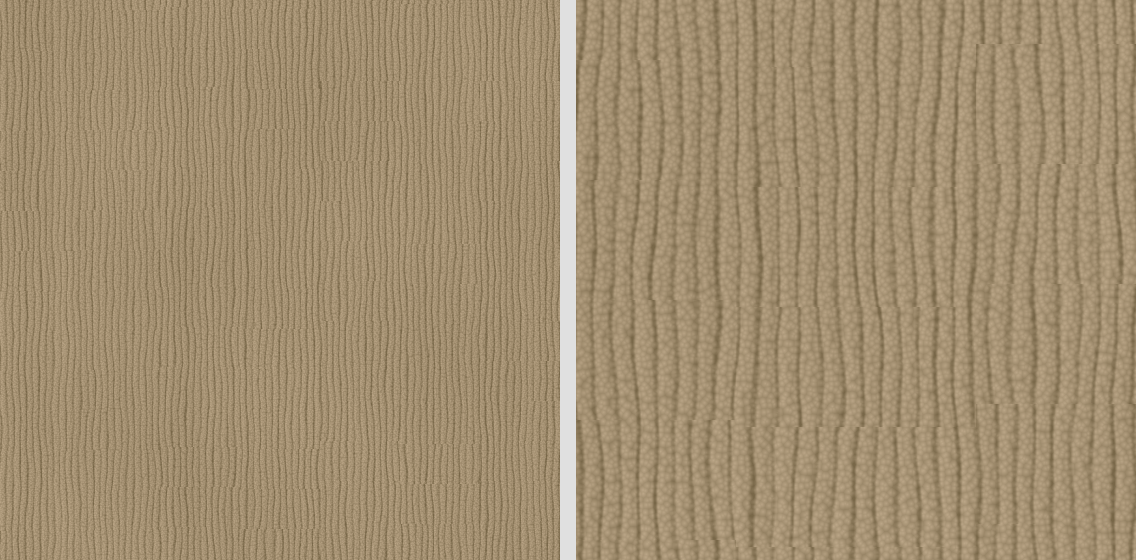
Left: the whole. Right: its middle third, enlarged.
Write a WebGL 2 fragment shader that draws this texture.

```glsl
#version 300 es
precision highp float;

uniform vec2 u_resolution;
out vec4 fragColor;

const float RIBS = 84.0;
const float BANDS = 14.0;
const float GRAINS = 300.0;
const vec3 GROOVE_COLOR = vec3(0.52, 0.45, 0.33);
const vec3 CROWN_COLOR = vec3(0.69, 0.61, 0.49);

float hash(vec2 p) {
    vec3 q = fract(p.xyx * vec3(0.1031, 0.1030, 0.0973));
    q += dot(q, q.yzx + 33.33);
    return fract((q.x + q.y) * q.z);
}

// Distance to the nearest scattered point.
float cellular(vec2 p) {
    vec2 cell = floor(p);
    float nearest = 2.0;
    for (int y = -1; y <= 1; y++) {
        for (int x = -1; x <= 1; x++) {
            vec2 id = cell + vec2(x, y);
            vec2 point = id + vec2(hash(id), hash(id + 57.0));
            nearest = min(nearest, distance(p, point));
        }
    }
    return nearest;
}

// Random value per column, smoothed sideways.
float smoothRow(float x, float row) {
    float column = floor(x);
    float left = hash(vec2(column, row));
    float right = hash(vec2(column + 1.0, row));
    return mix(left, right, smoothstep(0.0, 1.0, x - column));
}

// Gentle bending of the ribs along their length.
float sway(vec2 uv) {
    return 0.16 * sin(uv.y * 19.0 + uv.x * 31.0)
         + 0.10 * sin(uv.y * 43.0 - uv.x * 57.0 + 1.7)
         + 0.05 * sin(uv.y * 97.0 + uv.x * 141.0);
}

// Sideways jumps where one patch of ribs meets the next.
float patchShift(vec2 uv, float bands) {
    float group = floor(uv.x * 7.0);
    float row = floor(uv.y * bands + 0.3 * hash(vec2(group, 9.0)));
    float offset = smoothRow(uv.x * 24.0, row) - 0.5;
    float strength = mix(0.15, 0.75, pow(hash(vec2(group, row + 40.0)), 3.0));
    return offset * strength;
}

// Dark crease with a crisp right side and a softer left side.
float crease(float d, float width, float blur) {
    float reach = (d < 0.0 ? width * 1.35 : width) + blur;
    return 1.0 - smoothstep(0.0, reach, abs(d));
}

void main() {
    vec2 uv = gl_FragCoord.xy / u_resolution;
    float pixel = RIBS / u_resolution.x;

    // Rib coordinate and distance to the closest crease
    float rib = uv.x * RIBS + sway(uv) + patchShift(uv, BANDS);
    float line = floor(rib + 0.5);
    float d = rib - line;

    // Each crease varies in width and depth
    float width = mix(0.12, 0.20, hash(vec2(line, 3.0)));
    float wear = 0.12 * sin(uv.y * 37.0 + line * 2.4);
    float depth = mix(0.65, 1.0, hash(vec2(line, 8.0))) + wear;
    float groove = crease(d, width, 0.4 * pixel) * depth;

    // Rounded rib lit from the left
    float crown = 0.10 * sin(6.2832 * d);
    float ribTone = 0.08 * (hash(vec2(floor(rib), 21.0)) - 0.5);

    // Fine grain and broad fading
    float grain = 0.45 - cellular(uv * GRAINS);
    float fading = 0.03 * sin(uv.x * 11.0 + 2.0 * sin(uv.y * 5.0))
                 + 0.02 * sin(uv.y * 17.0 + uv.x * 6.0);

    float tone = 0.78 + crown + ribTone + fading + 0.75 * grain - 0.85 * groove;
    vec3 color = mix(GROOVE_COLOR, CROWN_COLOR, clamp(tone, -0.3, 1.25));
    fragColor = vec4(color, 1.0);
}
```
